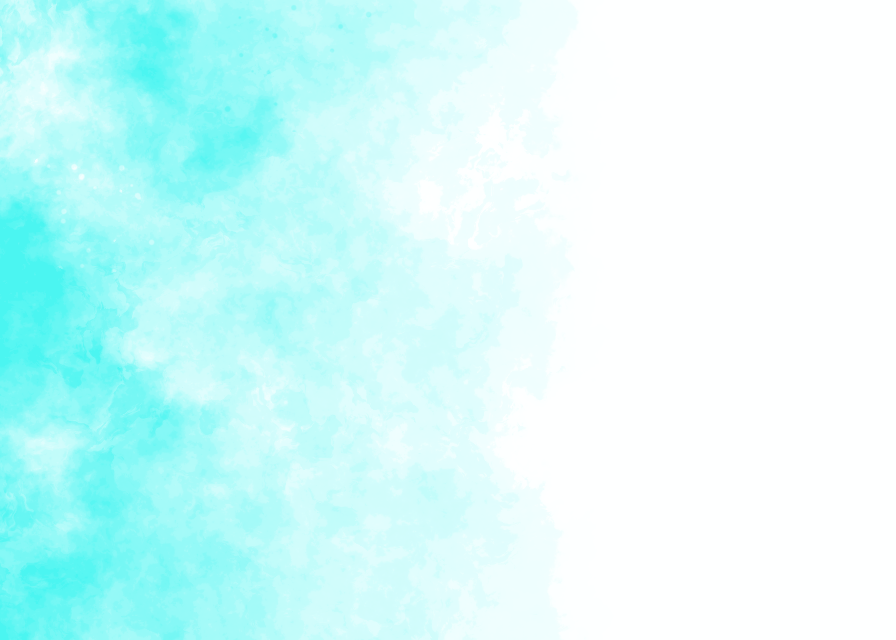
Give the GLSL for this background, as a Shadertoy shader.

```glsl
#define PAPER vec3(0.995, 1.0, 1.0)
#define PIGMENT vec3(0.29, 0.96, 0.945)
#define WASH_STRENGTH 0.54
#define WASH_END 0.95
#define WARP 0.07
#define GRAIN 0.62
#define BLOTCH 0.11
#define WASH_LAYERS 17.0
#define LAYER_MIX 0.75
#define SPECK_CELL 0.018

float hash(vec2 p) {
    vec3 q = fract(vec3(p.xyx) * 0.1031);
    q += dot(q, q.yzx + 33.33);
    return fract((q.x + q.y) * q.z);
}

float noise(vec2 p) {
    vec2 i = floor(p), f = fract(p);
    f = f * f * (3.0 - 2.0 * f);
    return mix(mix(hash(i), hash(i + vec2(1, 0)), f.x),
               mix(hash(i + vec2(0, 1)), hash(i + vec2(1, 1)), f.x), f.y);
}

// Layered noise centred on zero
float fbm(vec2 p) {
    float sum = 0.0, amplitude = 0.5;
    for (int i = 0; i < 5; i++) {
        sum += amplitude * (noise(p) - 0.5);
        p = mat2(1.6, 1.2, -1.2, 1.6) * p + 17.3;
        amplitude *= 0.6;
    }
    return sum;
}

// Soft spot: xy centre, z radius, w amount
float spot(vec2 p, vec4 s) {
    vec2 d = (p - s.xy) / s.z;
    return s.w * exp(-dot(d, d));
}

// Pools of pigment and places where it was lifted
float pools(vec2 p) {
    vec4 dark[12] = vec4[12](
        vec4(0.24, 0.93, 0.08, 0.24), vec4(0.37, 0.78, 0.09, 0.24),
        vec4(0.02, 0.60, 0.10, 0.15), vec4(0.00, 0.46, 0.10, 0.12),
        vec4(0.45, 0.48, 0.04, 0.14), vec4(0.23, 0.31, 0.08, 0.18),
        vec4(0.28, 0.11, 0.09, 0.15), vec4(0.01, 0.06, 0.09, 0.14),
        vec4(0.17, 0.18, 0.06, 0.13), vec4(0.13, 0.43, 0.05, 0.13),
        vec4(0.50, 0.93, 0.10, 0.09), vec4(0.70, 0.25, 0.13, 0.03));
    vec4 pale[10] = vec4[10](
        vec4(0.05, 0.90, 0.11, -0.27), vec4(0.12, 0.88, 0.08, -0.15),
        vec4(0.12, 0.69, 0.08, -0.22), vec4(0.27, 0.56, 0.10, -0.13),
        vec4(0.08, 0.29, 0.08, -0.20), vec4(0.40, 0.34, 0.10, -0.12),
        vec4(0.69, 0.76, 0.12, -0.08), vec4(0.25, 0.40, 0.07, -0.10),
        vec4(0.86, 0.29, 0.09, -0.08), vec4(0.02, 0.79, 0.07, -0.17));
    float sum = 0.0;
    for (int i = 0; i < 12; i++) sum += spot(p, dark[i]);
    for (int i = 0; i < 10; i++) sum += spot(p, pale[i]);
    return sum;
}

// Scattered round droplets, kept where chance allows
float specks(vec2 p, float chance, float seed) {
    vec2 q = p / SPECK_CELL, cell = floor(q);
    float edge = 1.0 / (iResolution.y * SPECK_CELL), cover = 0.0;
    for (int j = -1; j <= 1; j++)
    for (int i = -1; i <= 1; i++) {
        vec2 c = cell + vec2(i, j);
        vec2 centre = c + vec2(hash(c + seed), hash(c + seed + 41.0));
        float radius = mix(0.08, 0.26, hash(c + seed + 83.0));
        float kept = step(hash(c + seed + 127.0) + 0.03, chance);
        float d = length(q - centre) - radius;
        cover = max(cover, kept * (1.0 - smoothstep(-edge, edge, d)));
    }
    return cover;
}

void mainImage(out vec4 fragColor, in vec2 fragCoord) {
    vec2 p = fragCoord / iResolution.y;

    // Ragged displacement of the wash
    vec2 broad = vec2(fbm(p * 8.0), fbm(p * 8.0 + 51.0));
    vec2 fine = vec2(fbm(p * 36.0 + 9.0), fbm(p * 36.0 + 77.0));
    vec2 q = p + WARP * (1.8 * broad + 0.8 * fine);

    // Falling density with pools and mottling
    float fall = max(1.0 - q.x / WASH_END, 0.0);
    float density = WASH_STRENGTH * pow(fall, 1.12) + pools(q);
    float presence = (0.1 + 0.5 * fall) * smoothstep(0.0, 0.25, fall);
    float mottle = fbm(q * 10.0 + 23.0) + 0.6 * fbm(p * 34.0 + 5.0);
    density += GRAIN * mottle * presence;

    // Crisp islands gathered in patches
    float patchy = smoothstep(-0.12, 0.2, fbm(p * 6.0 + 90.0));
    float islands = smoothstep(-0.06, 0.06, fbm(p * 24.0 + 3.0 * broad + 31.0)) - 0.5;
    density += BLOTCH * islands * (0.4 + patchy) * presence * 1.6;
    density = clamp(density, 0.0, 0.68);

    // Overlapping layers with crisp drying edges
    float level = density * WASH_LAYERS;
    float soft = clamp(fwidth(level), 0.08, 0.5);
    float stepped = floor(level) + smoothstep(0.5 - soft, 0.5 + soft, fract(level));
    density = mix(density, stepped / WASH_LAYERS, LAYER_MIX);

    // Dark and pale droplets
    float darkChance = spot(p, vec4(0.47, 0.93, 0.11, 0.30));
    float paleChance = spot(p, vec4(0.14, 0.68, 0.08, 0.40));
    density += 0.13 * specks(p, darkChance, 3.0);
    density -= 0.14 * specks(p, paleChance, 211.0);

    fragColor = vec4(mix(PAPER, PIGMENT, clamp(density / 0.7, 0.0, 1.0)), 1.0);
}
```
